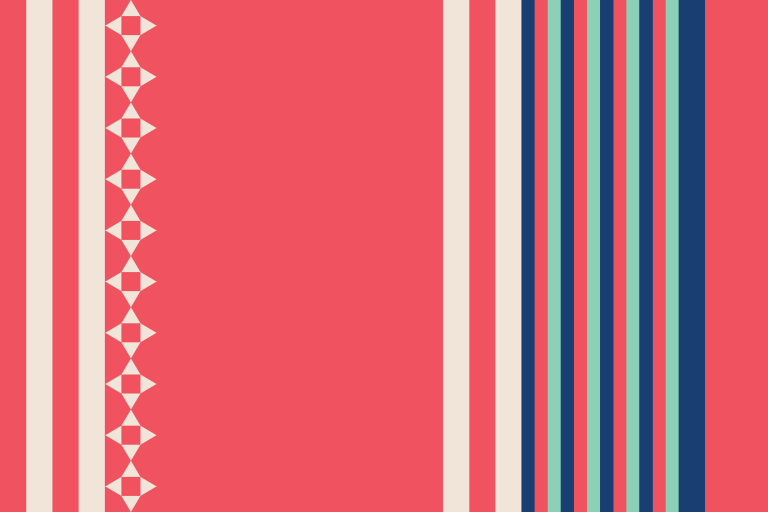
This pattern is drawn by a WebGL 2 fragment shader. Its source:

```glsl
#version 300 es
precision highp float;

uniform vec2 u_resolution;
out vec4 fragColor;

// Antialiased coverage from a signed distance
float coverage(float dist) {
    return clamp(0.5 - dist * u_resolution.y, 0.0, 1.0);
}

float band(float x, float left, float right) {
    return coverage(max(left - x, x - right));
}

// Four triangles pointing outward from an open square, in a unit cell
float starDistance(vec2 cell) {
    vec2 q = abs(cell);
    if (q.y > q.x) q = q.yx;
    float slope = dot(q - vec2(0.5, 0.0), normalize(vec2(0.186, 0.314)));
    return max(0.186 - q.x, slope);
}

void main() {
    // Canvas heights, with a fixed 3:2 layout
    vec2 p = gl_FragCoord.xy / u_resolution * vec2(1.5, 1.0);
    const float stripe = 0.0256;

    vec3 cream = vec3(0.945, 0.898, 0.851);
    vec3 navy = vec3(0.098, 0.247, 0.447);
    vec3 mint = vec3(0.549, 0.816, 0.718);
    vec3 color = vec3(0.941, 0.325, 0.373);

    // Two pairs of wide cream bands
    for (int i = 0; i < 2; i++) {
        float offset = float(i) * 4.0 * stripe;
        color = mix(color, cream, band(p.x, 0.0512 + offset, 0.1024 + offset));
        color = mix(color, cream, band(p.x, 0.8652 + offset, 0.9166 + offset));
    }

    // Column of ten stars
    vec2 cell = vec2((p.x - 0.2557) * 10.0, fract(p.y * 10.0) - 0.5);
    color = mix(color, cream, coverage(starDistance(cell) * 0.1));

    // Navy, red and mint stripes; mint runs under the next navy edge
    for (int i = 0; i < 5; i++) {
        float left = 1.0186 + float(i) * 3.0 * stripe;
        float navyWidth = i == 4 ? 2.0 * stripe : stripe;
        color = mix(color, navy, band(p.x, left, left + navyWidth));
        if (i < 4) {
            color = mix(color, mint, band(p.x, left + 2.0 * stripe, left + 3.5 * stripe));
        }
    }

    // Repaint navy over the mint overlap
    for (int i = 1; i < 5; i++) {
        float left = 1.0186 + float(i) * 3.0 * stripe;
        color = mix(color, navy, band(p.x, left, left + stripe));
    }

    fragColor = vec4(color, 1.0);
}
```
